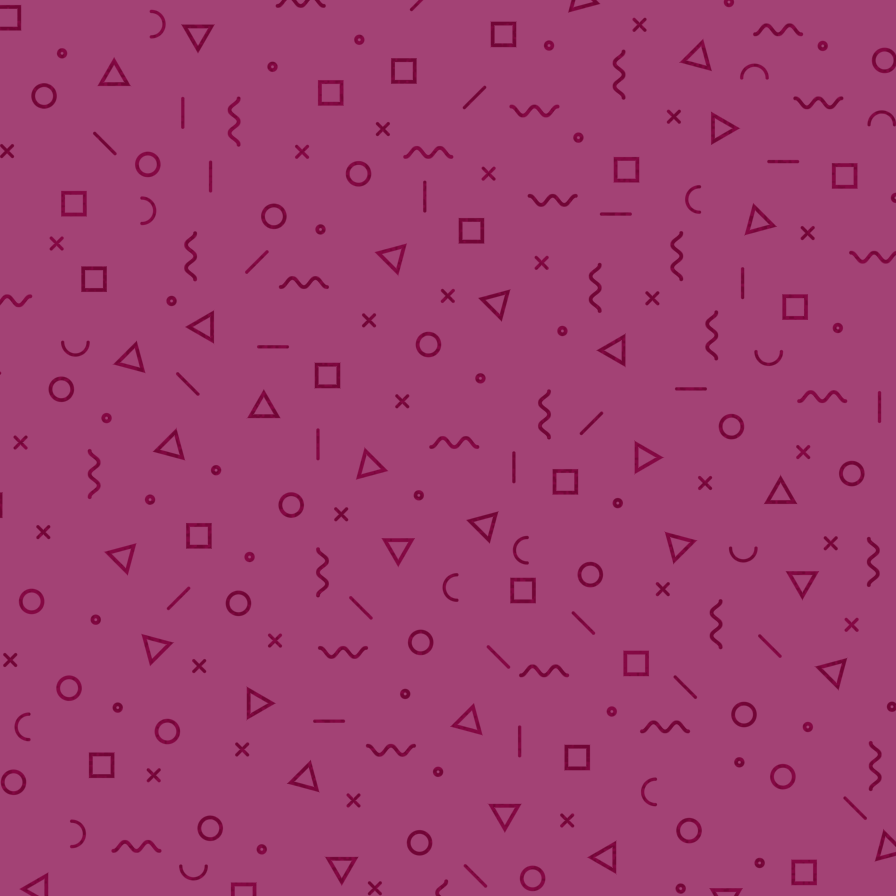
A three.js fragment shader for this pattern:

```glsl
// Small outlined shapes scattered over a plum ground. A tilted, jittered lattice
// alternates large shapes (wave, square, ring, triangle) with small ones
// (cross, dot, arc, line); each is stroked from its distance function.

#define CELLS 14.0          // lattice cells across the canvas
#define TILT 0.42           // lattice rotation in radians
#define JITTER 0.42         // scatter inside a cell
#define STROKE 0.0021       // half width of the heavy outlines
#define THIN 0.0018         // half width of the light strokes
#define SOFT 0.0009         // edge smoothing
#define GRAIN 330.0         // frequency of the ink mottling
#define GROUND vec3(0.640, 0.260, 0.460)
#define INK_BRIGHT vec3(0.520, 0.030, 0.265)
#define INK_DARK vec3(0.445, 0.020, 0.210)

const float PI = 3.14159265;

varying vec2 vUv;

vec3 hash3(vec2 p) {
  vec3 q = fract(vec3(p.xyx) * vec3(0.1031, 0.1030, 0.0973));
  q += dot(q, q.yxz + 33.33);
  return fract((q.xxy + q.yzz) * q.zyx);
}

float valueNoise(vec2 p) {
  vec2 i = floor(p), f = fract(p);
  f = f * f * (3.0 - 2.0 * f);
  vec2 e = vec2(0.0, 1.0);
  return mix(mix(hash3(i).x, hash3(i + e.yx).x, f.x),
             mix(hash3(i + e.xy).x, hash3(i + e.yy).x, f.x), f.y);
}

mat2 rotation(float a) {
  float c = cos(a), s = sin(a);
  return mat2(c, s, -s, c);
}

// Distance to a centred horizontal segment
float segment(vec2 p, float halfLength) {
  return length(vec2(max(abs(p.x) - halfLength, 0.0), p.y));
}

float ring(vec2 p, float radius) {
  return abs(length(p) - radius);
}

float square(vec2 p, float halfSide) {
  return abs(max(abs(p.x), abs(p.y)) - halfSide);
}

float triangle(vec2 p, float inradius) {
  return abs(max(abs(p.x) * 0.866 + p.y * 0.5, -p.y) - inradius);
}

float arc(vec2 p, float radius) {
  return p.y > 0.0 ? ring(p, radius) : length(vec2(abs(p.x) - radius, p.y));
}

// Two periods of a cosine, ending on its crests
float wave(vec2 p, float period, float height) {
  float x = clamp(p.x, -period, period);
  float k = 2.0 * PI / period;
  float slope = height * k * sin(k * x);
  float dy = (p.y - height * cos(k * x)) / sqrt(1.0 + slope * slope);
  return length(vec2(p.x - x, dy));
}

float largeShape(vec2 p, float kind, float turn) {
  if (kind < 0.29) {
    return wave(rotation(floor(turn * 4.0) * PI / 2.0) * p, 0.0258, 0.0050) - STROKE;
  }
  if (kind < 0.50) return square(p, 0.0121) - STROKE;
  if (kind < 0.73) return ring(p, 0.0121) - STROKE;
  return triangle(rotation(floor(turn * 8.0) * PI / 12.0) * p, 0.0086) - STROKE;
}

float smallShape(vec2 p, float kind, float turn) {
  if (kind < 0.34) {
    vec2 q = rotation(PI / 4.0) * p;
    return min(segment(q, 0.0085), segment(q.yx, 0.0085)) - THIN;
  }
  if (kind < 0.60) return ring(p, 0.0036) - STROKE;
  if (kind < 0.77) return arc(rotation(floor(turn * 4.0) * PI / 2.0) * p, 0.0142) - THIN;
  return segment(rotation(floor(turn * 4.0) * PI / 4.0) * p, 0.0160) - THIN;
}

void main() {
  mat2 tilt = rotation(TILT);
  vec2 home = floor(tilt * vUv * CELLS);
  float dist = 1.0;
  float shade = 0.0;

  // Keep the nearest shape among the neighbouring cells
  for (int j = -1; j <= 1; j++) {
    for (int i = -1; i <= 1; i++) {
      vec2 cell = home + vec2(float(i), float(j));
      vec3 place = hash3(cell + 71.0);
      vec3 look = hash3(cell + 213.0);
      vec2 centre = (cell + 0.5 + (place.xy - 0.5) * JITTER) * tilt / CELLS;
      vec2 p = vUv - centre;
      float d = mod(cell.x + cell.y, 2.0) < 0.5
        ? largeShape(p, look.x, look.y)
        : smallShape(p, look.x, look.y);
      if (d < dist) {
        dist = d;
        shade = look.z;
      }
    }
  }

  // Mottled ink over the flat ground
  float mottle = smoothstep(0.3, 0.7, 0.6 * valueNoise(vUv * GRAIN) + 0.4 * shade);
  vec3 ink = mix(INK_BRIGHT, INK_DARK, mottle);
  float cover = 1.0 - smoothstep(-SOFT, SOFT, dist);
  gl_FragColor = vec4(mix(GROUND, ink, cover), 1.0);
}
```
